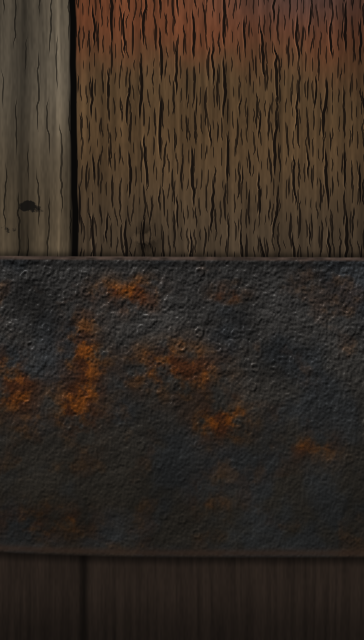
Reproduce this texture procedurally as a WebGL 1 fragment shader.

```glsl
precision highp float;
uniform vec2 u_resolution;

float hash(vec2 p) {
  vec3 q = fract(vec3(p.xyx) * 0.1031);
  q += dot(q, q.yzx + 33.33);
  return fract((q.x + q.y) * q.z);
}

float noise(vec2 p) {
  vec2 i = floor(p), f = fract(p);
  f = f * f * (3.0 - 2.0 * f);
  vec2 e = vec2(1.0, 0.0);
  return mix(mix(hash(i), hash(i + e), f.x), mix(hash(i + e.yx), hash(i + 1.0), f.x), f.y);
}

float fbm(vec2 p) {
  float sum = 0.0, amp = 0.5;
  for (int i = 0; i < 5; i++) {
    sum += amp * noise(p);
    p = mat2(1.6, 1.2, -1.2, 1.6) * p + 7.3;
    amp *= 0.5;
  }
  return sum;
}

float bell(float x, float centre, float width) {
  float d = (x - centre) / width;
  return exp(-d * d);
}

float spot(vec2 p, float x, float y, float rx, float ry) {
  return bell(p.x, x, rx) * bell(p.y, y, ry);
}

// Tapered vertical splits, one per cell of a staggered grid
float cracks(vec2 p, vec2 grid, float width, float seed) {
  p.x += 0.007 * (noise(p * vec2(14.0, 22.0) + seed) - 0.5);
  p.x += 0.003 * (noise(p * vec2(30.0, 90.0) + seed) - 0.5);
  float column = floor(p.x * grid.x);
  float y = p.y * grid.y + hash(vec2(column, seed)) * 5.0;
  vec2 cell = vec2(column, floor(y)) + seed;
  float chance = hash(cell);
  float x = (fract(p.x * grid.x) - 0.3 - 0.4 * hash(cell + 9.0)) / grid.x;
  float t = (fract(y) - 0.5) / (0.2 + 0.28 * chance);
  float w = width * max(1.0 - t * t, 0.0) * (0.4 + 0.8 * chance);
  float edge = 0.6 / u_resolution.y;
  return (1.0 - smoothstep(w * 0.5, w + edge, abs(x))) * smoothstep(0.0, width * 0.5, w);
}

float grain(vec2 p) {
  p.x += 0.004 * noise(p * vec2(12.0, 9.0));
  return 0.5 * noise(p * vec2(150.0, 5.0)) + 0.3 * noise(p * vec2(330.0, 16.0))
       + 0.2 * noise(p * vec2(420.0, 110.0));
}

vec3 rightPlank(vec2 p) {
  float patchy = fbm(p * vec2(9.0, 6.0));
  vec3 col = mix(vec3(0.26, 0.215, 0.165), vec3(0.345, 0.265, 0.18), smoothstep(0.6, 0.8, p.y));
  float red = smoothstep(0.83, 0.99, p.y + 0.16 * (patchy - 0.5));
  col = mix(col, vec3(0.4, 0.225, 0.145), red * 0.85);
  col = mix(col, vec3(0.29, 0.22, 0.205), 0.8 * spot(p, 0.48, 1.01, 0.14, 0.06));
  col *= 0.58 + 0.5 * grain(p) + 0.36 * patchy;
  vec2 grid = vec2(38.0, 9.0);
  float split = 0.0, width = 0.0022;
  col *= 1.0 + 0.18 * cracks(p + vec2(width, 0.0), grid, width, 3.0);
  for (int i = 0; i < 3; i++) {
    split = max(split, cracks(p, grid, width, 3.0 + 14.0 * float(i)) * (1.0 - 0.17 * float(i)));
    grid *= 1.6;
    width *= 0.7;
  }
  col = mix(col, vec3(0.065, 0.05, 0.042), split * 0.9);
  col *= 1.0 - 0.55 * spot(p, 0.228, 0.625, 0.018, 0.022) * smoothstep(0.3, 0.6, fbm(p * 70.0));
  return col * (1.0 - 0.18 * smoothstep(0.46, 0.57, p.x));
}

vec3 leftPlank(vec2 p) {
  vec3 col = mix(vec3(0.29, 0.25, 0.195), vec3(0.31, 0.28, 0.235), smoothstep(0.65, 0.9, p.y));
  col *= 0.6 + 0.55 * grain(p + 3.0) + 0.24 * fbm(p * vec2(30.0, 7.0));
  col *= 1.0 - 0.27 * bell(p.x, 0.035, 0.012) + 0.2 * bell(p.x, 0.089, 0.015);
  col *= 1.0 - 0.45 * cracks(p, vec2(60.0, 6.0), 0.0013, 71.0);
  float stain = max(spot(p, 0.045, 0.675, 0.033, 0.014), spot(p, 0.018, 0.64, 0.027, 0.026));
  col = mix(col, vec3(0.07, 0.065, 0.06), 0.85 * smoothstep(0.29, 0.4, stain * fbm(p * 45.0 + 4.0)));
  return col * (1.0 - 0.5 * smoothstep(0.105, 0.113, p.x));
}

// Bumps and small ringed pits of corroded metal
float ironHeight(vec2 p) {
  vec2 q = p * 34.0, cell = floor(q);
  vec2 centre = 0.3 + 0.4 * vec2(hash(cell), hash(cell + 31.0));
  float pits = bell(length(fract(q) - centre), 0.2, 0.07) * step(0.78, hash(cell + 57.0));
  return fbm(p * 85.0) + 0.35 * noise(p * 260.0) + 0.22 * pits;
}

float rustMask(vec2 p) {
  vec2 q = p + 0.035 * (vec2(fbm(p * 25.0), fbm(p * 25.0 + 40.0)) - 0.5);
  float m = spot(q, 0.125, 0.365, 0.033, 0.045) + spot(q, 0.132, 0.46, 0.028, 0.045)
    + spot(q, 0.27, 0.42, 0.07, 0.037) + spot(q, 0.02, 0.395, 0.045, 0.05)
    + spot(q, 0.345, 0.34, 0.045, 0.03) + spot(q, 0.2, 0.54, 0.035, 0.025)
    + spot(q, 0.355, 0.541, 0.026, 0.01) + 0.6 * spot(q, 0.49, 0.3, 0.035, 0.025)
    + 0.55 * spot(q, 0.06, 0.185, 0.08, 0.03) + 0.5 * spot(q, 0.325, 0.225, 0.025, 0.03);
  return m * smoothstep(0.22, 0.62, fbm(p * 38.0 + 11.0)) + 0.2 * smoothstep(0.55, 0.75, fbm(p * 22.0));
}

vec3 ironBand(vec2 p, float top, float bottom) {
  float relief = ironHeight(p) - ironHeight(p + vec2(-0.0015, 0.0025));
  float upper = smoothstep(0.2, 0.58, p.y);
  vec3 col = mix(vec3(0.125, 0.115, 0.1), vec3(0.18, 0.175, 0.17), upper);
  col = mix(col, vec3(0.12, 0.135, 0.15), 0.5 * smoothstep(0.42, 0.62, fbm(p * 11.0 + 5.0)));
  col *= 0.72 + 0.6 * fbm(p * 16.0 + 2.0);
  col *= 1.0 - 0.35 * spot(p, 0.05, 0.535, 0.05, 0.04);
  vec3 rust = mix(vec3(0.25, 0.135, 0.075), vec3(0.43, 0.225, 0.075), smoothstep(0.4, 0.65, fbm(p * 55.0)));
  col = mix(col, rust * (0.72 + 0.28 * upper), min(rustMask(p), 0.85));
  col *= clamp(1.0 + relief * mix(0.8, 1.8, upper), 0.35, 1.9);
  col += 0.13 * smoothstep(0.18, 0.5, relief) * upper;
  // Worn lip, shaded fold and rusty lower rim
  col *= 1.0 - 0.3 * bell(p.y, top - 0.012, 0.005);
  vec3 worn = vec3(0.29, 0.235, 0.205) * (0.65 + 0.6 * noise(p * vec2(70.0, 250.0)));
  col = mix(col, worn, 0.85 * smoothstep(top - 0.008, top - 0.003, p.y));
  return mix(col, vec3(0.2, 0.145, 0.115), 0.6 * bell(p.y, bottom + 0.006, 0.006));
}

void main() {
  vec2 p = gl_FragCoord.xy / u_resolution.y;
  float px = 1.0 / u_resolution.y;
  float top = 0.6 - 0.004 * p.x;
  float bottom = 0.13 + 0.008 * pow(max(1.0 - p.x / 0.3, 0.0), 2.0);
  // Upper planks and their gap
  float seam = 0.117 - 0.012 * (p.y - 0.6) + 0.002 * noise(vec2(p.y * 30.0, 4.0));
  vec3 wood = mix(leftPlank(p), rightPlank(p), smoothstep(seam - px, seam + px, p.x));
  wood = mix(vec3(0.035, 0.03, 0.028), wood, smoothstep(0.003, 0.0065, abs(p.x - seam)));
  wood *= 1.0 - 0.4 * bell(p.y, top, 0.007);
  // Dim lower planks
  vec3 low = vec3(0.155, 0.125, 0.105) * (0.7 + 0.5 * grain(p + 6.0));
  low *= 1.0 - 0.5 * bell(p.x, 0.131, 0.006);
  low *= 0.72 + 0.28 * smoothstep(0.0, 0.09, p.y);
  low *= 1.0 - 0.45 * smoothstep(bottom - 0.018, bottom, p.y);

  vec3 col = mix(low, ironBand(p, top, bottom), smoothstep(bottom - 0.003, bottom + 0.003, p.y));
  gl_FragColor = vec4(mix(col, wood, smoothstep(top - px, top + px, p.y)), 1.0);
}
```
